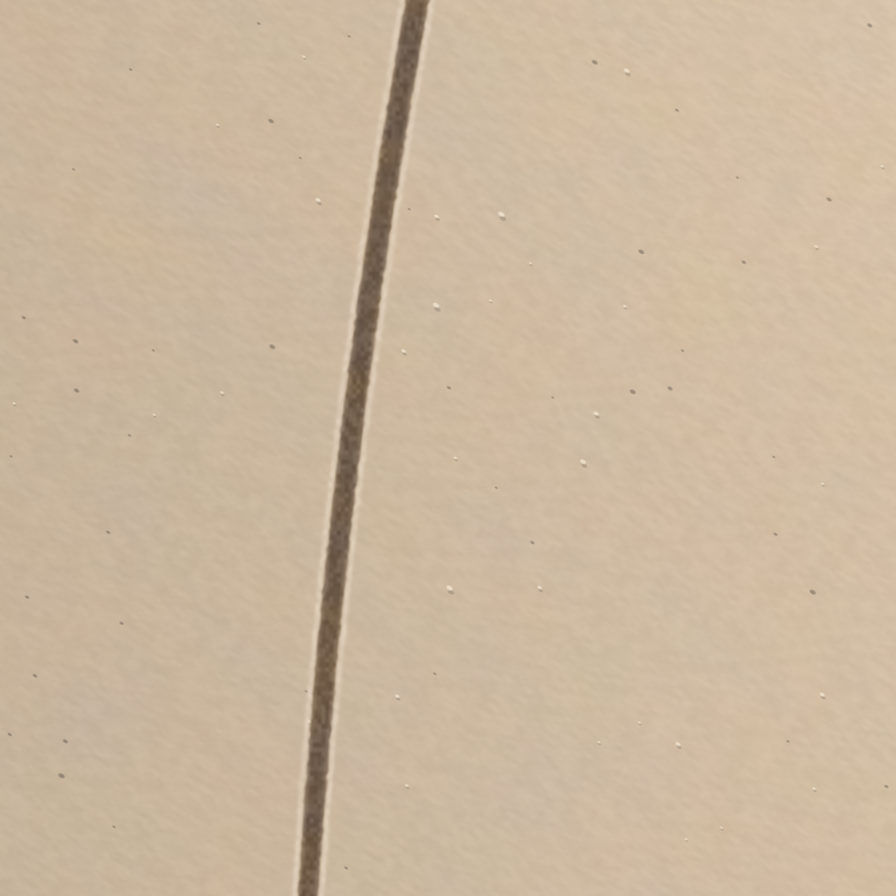
This texture is drawn by a Shadertoy shader. Its source:

```glsl
// A thin dark wire with pale fringes crossing a speckled beige wall.
const vec3 WALL_SHADE = vec3(0.775, 0.700, 0.605);
const vec3 WALL_LIGHT = vec3(0.835, 0.755, 0.655);
const vec3 WIRE_CORE = vec3(0.435, 0.360, 0.290);
const vec3 WIRE_RIM = vec3(0.540, 0.460, 0.375);
const vec3 FRINGE = vec3(0.880, 0.815, 0.735);
const vec3 WIRE_CURVE = vec3(0.3438, 0.064, 0.058); // x = a + b*y + c*y*y
const float WIRE_HALF_BOTTOM = 0.0112;
const float WIRE_HALF_TOP = 0.0128;
const float FRINGE_OFFSET = 0.0042;
const float FRINGE_WIDTH = 0.0032;
const float GRAIN = 0.026;
const float TINT = 0.022;
const float SPECK_CELLS = 19.0;
const float SPECK_CHANCE = 0.24;

float hash(vec2 p) {
    return fract(sin(dot(p, vec2(127.1, 311.7))) * 43758.5453);
}

float noise(vec2 p) {
    vec2 cell = floor(p), f = fract(p);
    f = f * f * (3.0 - 2.0 * f);
    return mix(mix(hash(cell), hash(cell + vec2(1, 0)), f.x),
               mix(hash(cell + vec2(0, 1)), hash(cell + vec2(1, 1)), f.x), f.y);
}

float fbm(vec2 p) {
    float sum = 0.0, weight = 0.5;
    for (int i = 0; i < 4; i++) {
        sum += weight * noise(p);
        p = p * 2.03 + 17.3;
        weight *= 0.5;
    }
    return sum / 0.9375;
}

// Rotates into the falling diagonal that the wall texture follows
vec2 alongGrain(vec2 p) {
    return mat2(0.87, 0.5, -0.5, 0.87) * p;
}

vec3 wallColor(vec2 uv) {
    float light = 0.08 + 0.72 * smoothstep(-0.15, 1.15, uv.x) + 0.22 * uv.y * uv.x;
    light += 0.14 * smoothstep(0.4, 1.0, uv.y);
    vec3 color = mix(WALL_SHADE, WALL_LIGHT, light);

    // Soft coloured blotches and slanted fine grain
    vec2 g = alongGrain(uv);
    float warm = fbm(g * vec2(9.0, 14.0)) - 0.5;
    float cool = fbm(g * vec2(11.0, 16.0) + 41.0) - 0.5;
    color += TINT * (warm * vec3(1.0, 0.1, -0.7) + cool * vec3(0.1, -0.3, 1.2));
    color += GRAIN * (noise(g * vec2(75.0, 170.0)) - 0.5);
    color += 0.6 * GRAIN * (noise(g * vec2(190.0, 280.0) + 9.0) - 0.5);
    return color;
}

// Sparse pits and bright chips, one candidate per cell
vec3 addSpecks(vec3 color, vec2 uv, float pixel) {
    vec2 cell = floor(uv * SPECK_CELLS);
    if (hash(cell + 3.7) > SPECK_CHANCE) return color;
    vec2 center = (cell + 0.2 + 0.6 * vec2(hash(cell + 11.0), hash(cell + 23.0))) / SPECK_CELLS;
    vec2 d = alongGrain(uv - center) * vec2(0.75, 1.2);
    float radius = mix(0.0011, 0.0029, pow(hash(cell + 31.0), 2.0));
    float soft = max(pixel, 0.0012);
    float chip = step(hash(cell + 47.0), 0.25 + 0.4 * uv.x);
    float spot = 1.0 - smoothstep(radius - soft, radius + soft, length(d));
    float shadow = 1.0 - smoothstep(radius - soft, radius + soft, length(d - vec2(radius, -1.4 * radius)));
    color = mix(color, color * 0.80, shadow * chip * 0.7);
    vec3 tone = mix(color * 0.70, vec3(0.94, 0.89, 0.81), chip);
    return mix(color, tone, spot * 0.85);
}

vec3 addWire(vec3 color, vec2 uv, float pixel) {
    float axis = WIRE_CURVE.x + uv.y * (WIRE_CURVE.y + uv.y * WIRE_CURVE.z);
    float slope = WIRE_CURVE.y + 2.0 * uv.y * WIRE_CURVE.z;
    float side = (uv.x - axis) * inversesqrt(1.0 + slope * slope);
    float halfWidth = mix(WIRE_HALF_BOTTOM, WIRE_HALF_TOP, uv.y);
    float rough = noise(uv * vec2(90.0, 150.0)) - 0.5;
    float edge = abs(side) - halfWidth - 0.0018 * rough;

    // Pale, broken fringe on both sides
    float band = (edge - FRINGE_OFFSET) / FRINGE_WIDTH;
    float strength = 0.45 + 0.55 * noise(uv * vec2(130.0, 170.0) + 5.0);
    color = mix(color, FRINGE, exp(-band * band) * strength);

    // Mottled body, darkest along its centre
    float rim = smoothstep(0.45, 1.05, abs(side) / halfWidth);
    vec3 body = mix(WIRE_CORE, WIRE_RIM, rim);
    body += 0.10 * (noise(uv * vec2(230.0, 190.0)) - 0.5);
    body += 0.03 * (noise(uv * 35.0) - 0.5) * vec3(1.0, 0.5, -0.8);
    float soft = max(pixel, 0.0022);
    return mix(color, body, 1.0 - smoothstep(-soft, soft, edge));
}

void mainImage(out vec4 fragColor, in vec2 fragCoord) {
    vec2 uv = fragCoord / iResolution.xy;
    float pixel = 1.0 / iResolution.y;
    vec3 color = wallColor(uv);
    color = addSpecks(color, uv, pixel);
    color = addWire(color, uv, pixel);
    fragColor = vec4(clamp(color, 0.0, 1.0), 1.0);
}
```
